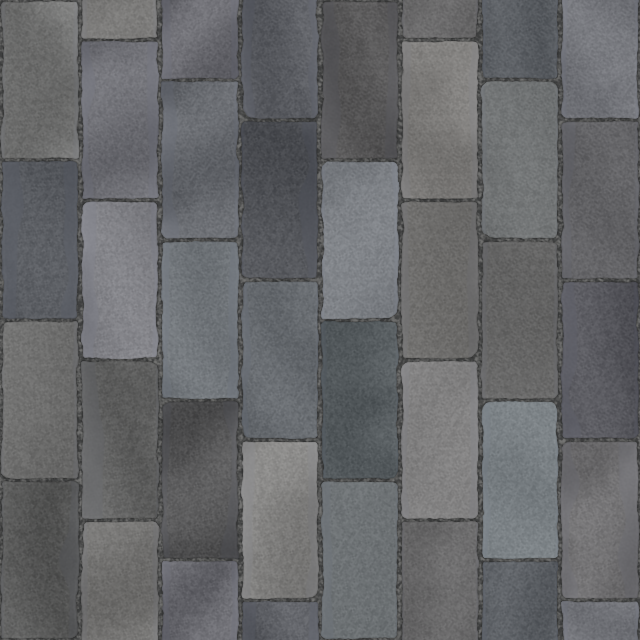
Reproduce this texture procedurally as a WebGL 2 fragment shader.

```glsl
#version 300 es
precision highp float;

uniform vec2 u_resolution;
out vec4 fragColor;

const vec2 GRID = vec2(8.0, 4.0);      // columns across, bricks down
const float COLUMN_SHIFT = 0.25;       // stagger in brick lengths
const vec2 HALF_JOINT = vec2(0.0036, 0.0027);
const vec2 EDGE_WOBBLE = vec2(0.009, 0.004);
const mat2 GRAIN_TURN = mat2(0.843, 0.538, -0.538, 0.843);
const vec3 WARM = vec3(0.008, 0.002, -0.006);
const vec3 VIOLET = vec3(-0.003, -0.003, 0.020);
const vec3 TEAL = vec3(-0.022, 0.005, 0.020);
const vec3 JOINT_DARK = vec3(0.225, 0.228, 0.228);
const vec3 JOINT_LIGHT = vec3(0.43, 0.43, 0.425);

float hash(vec2 p) {
    return fract(sin(dot(p, vec2(127.1, 311.7))) * 43758.5453);
}

float noise(vec2 p) {
    vec2 i = floor(p), f = fract(p);
    f = f * f * (3.0 - 2.0 * f);
    return mix(mix(hash(i), hash(i + vec2(1, 0)), f.x),
               mix(hash(i + vec2(0, 1)), hash(i + vec2(1, 1)), f.x), f.y);
}

float fbm(vec2 p) {
    float sum = 0.0, amp = 0.5;
    for (int i = 0; i < 4; i++) {
        sum += amp * noise(p);
        p = GRAIN_TURN * p * 2.03 + 17.3;
        amp *= 0.5;
    }
    return sum / 0.9375;
}

float roundBox(vec2 p, vec2 halfSize, float radius) {
    vec2 q = abs(p) - halfSize + radius;
    return min(max(q.x, q.y), 0.0) + length(max(q, 0.0)) - radius;
}

// Signed distance to a brick with uneven sides and worn corners
float brickDistance(vec2 p, vec2 id, vec2 uv) {
    float wear = hash(id * 3.7 + sign(p) * 1.3);
    float radius = mix(0.004, 0.018, wear * wear * wear * wear);
    vec2 wobble = (fbm(uv * 34.0 + id * 5.0) - 0.5) * EDGE_WOBBLE;
    float chips = (noise(GRAIN_TURN * uv * 190.0) - 0.5) * 0.0012;
    return roundBox(p, 0.5 / GRID - HALF_JOINT - wobble, radius) + chips;
}

// Broad curved bands of light and dark across one brick
float firingBands(vec2 p, vec2 id) {
    float angle = (hash(id + 4.1) - 0.5) * 2.4;
    float across = dot(p, vec2(cos(angle), sin(angle)));
    float along = dot(p, vec2(-sin(angle), cos(angle)));
    float bend = (hash(id + 8.6) - 0.5) * 150.0;
    float phase = across * mix(16.0, 46.0, hash(id + 2.9)) + along * along * bend;
    float cloud = fbm(p * 16.0 + id * 9.0) - 0.5;
    float strength = mix(0.012, 0.05, hash(id + 6.3));
    return strength * sin(phase + cloud * 2.0 + hash(id + 1.7) * 6.283) + cloud * 0.035;
}

// Tones spread evenly over the bricks, so that neighbours differ
vec3 brickBase(vec2 id) {
    float spread = fract(dot(id, vec2(0.755, 0.570)) + 0.2 * hash(id + 0.3));
    float tone = 0.412 + 0.17 * (spread - 0.5) + 0.05 * (hash(id + 11.9) - 0.5);
    vec3 tint = mix(WARM, VIOLET, smoothstep(0.1, 0.7, hash(id + 5.2)));
    float cool = hash(id + 7.7);
    return tone + mix(tint, TEAL, cool * cool);
}

// Fine speckle and pits, turned away from the pixel rows
float stoneGrain(vec2 uv) {
    vec2 g = GRAIN_TURN * uv;
    float fine = noise(g * 347.0) - 0.5;
    float vein = abs(noise(GRAIN_TURN * g * 211.0 + 31.0) - 0.5) - 0.16;
    return fine * 0.066 - vein * 0.06;
}

// Smooth, uneven strip along the long sides
float smoothMargin(vec2 p, vec2 id) {
    vec2 side = id * 4.3 + sign(p.x) * 2.1;
    float width = 0.022 * pow(hash(side), 2.0);
    width *= 0.4 + 1.2 * noise(vec2(p.y * 18.0, hash(side + 3.0) * 50.0));
    float inset = 0.5 / GRID.x - HALF_JOINT.x - abs(p.x);
    return 1.0 - smoothstep(width, width + 0.004, inset);
}

vec3 jointColor(vec2 uv) {
    vec2 g = GRAIN_TURN * uv;
    float grit = 0.6 * noise(g * 240.0 + 70.0) + 0.4 * noise(g * 390.0);
    return mix(JOINT_DARK, JOINT_LIGHT, smoothstep(0.15, 0.95, grit));
}

void main() {
    vec2 uv = gl_FragCoord.xy / u_resolution;
    float pixel = 1.0 / min(u_resolution.x, u_resolution.y);

    // Staggered running bond
    float column = floor(uv.x * GRID.x);
    vec2 cell = uv * GRID + vec2(0.0, column * COLUMN_SHIFT);
    vec2 id = mod(floor(cell), GRID);
    vec2 p = (fract(cell) - 0.5) / GRID;
    float d = brickDistance(p, id, uv);

    // Brick face
    float margin = smoothMargin(p, id);
    vec3 brick = brickBase(id) + firingBands(p, id);
    brick += stoneGrain(uv) * mix(1.0, 0.25, margin);
    brick += margin * vec3(0.0, 0.002, 0.01);

    // Faint rim light and shaded edge
    brick += 0.012 * smoothstep(-0.006, -0.003, d) * (1.0 - smoothstep(-0.003, -0.001, d));
    brick *= 1.0 - 0.12 * smoothstep(-0.002, 0.0005, d);

    // Gritty joint, darkest beside the bricks
    vec3 joint = jointColor(uv) * mix(0.85, 1.06, smoothstep(0.0, 0.0035, d));
    float edge = max(pixel, 0.0016);
    vec3 color = mix(brick, joint, smoothstep(-0.5 * edge, 0.5 * edge, d));
    fragColor = vec4(clamp(color, 0.0, 1.0), 1.0);
}
```
